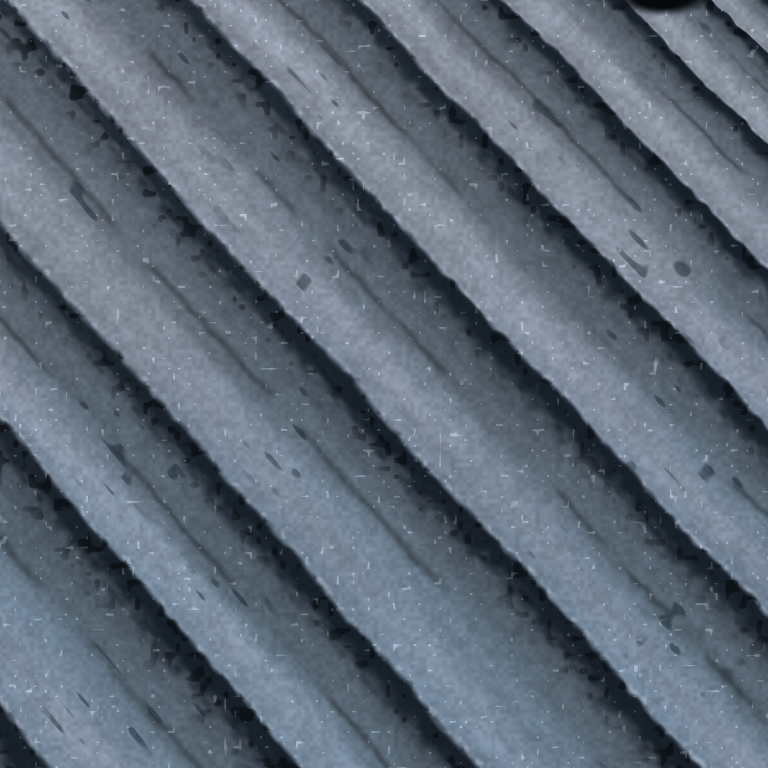
Reproduce this texture procedurally as a three.js fragment shader.

```glsl
// Weathered corrugated metal: diagonal fanning ridges with dark, speckled grooves.
varying vec2 vUv;

const vec3 DARK  = vec3(0.08, 0.115, 0.15);
const vec3 SHADE = vec3(0.24, 0.27, 0.31);
const vec3 STEEL = vec3(0.34, 0.40, 0.45);
const vec3 BLUE  = vec3(0.42, 0.50, 0.58);
const vec3 GREY  = vec3(0.48, 0.51, 0.56);
const vec3 PALE  = vec3(0.57, 0.60, 0.66);

const float SLOPE = 1.10;      // fall of the central groove
const float FAN = 0.125;       // how fast the grooves spread apart
const float PITCH = 0.278;     // groove spacing
const float PITCH_GROW = 0.019;
const float WOBBLE = 0.012;    // waviness of the grooves
const float GRAIN = 0.075;

float hash(vec2 p) {
  vec3 q = fract(vec3(p.xyx) * 0.1031);
  q += dot(q, q.yzx + 33.33);
  return fract((q.x + q.y) * q.z);
}

float noise(vec2 p) {
  vec2 i = floor(p);
  vec2 f = fract(p);
  f = f * f * (3.0 - 2.0 * f);
  return mix(mix(hash(i), hash(i + vec2(1.0, 0.0)), f.x),
             mix(hash(i + vec2(0.0, 1.0)), hash(i + vec2(1.0, 1.0)), f.x), f.y);
}

float fbm(vec2 p) {
  float sum = 0.0;
  float amp = 0.5;
  for (int i = 0; i < 4; i++) {
    sum += amp * noise(p);
    p = p * 2.03 + 17.1;
    amp *= 0.5;
  }
  return sum / 0.9375;
}

// Height at which groove k meets the left edge, measured down from the top
float groove(float k) {
  return PITCH * k + PITCH_GROW * k * k - 0.08 * smoothstep(1.0, 2.0, k);
}

void main() {
  vec2 p = vec2(vUv.x, 1.0 - vUv.y);
  float along = 0.67 * p.x + 0.74 * p.y;

  // Fan coordinate: constant along every groove
  float across = (p.y - SLOPE * p.x) / (1.0 + FAN * p.x);
  vec2 grainDir = vec2(along, across);
  float a = across + WOBBLE * (noise(grainDir * vec2(9.0, 3.0) + 40.0) - 0.5)
                   + 0.006 * (noise(grainDir * vec2(60.0, 20.0) + 9.0) - 0.5);

  // Find the repeat and the position within it
  float id = -6.0;
  for (int i = -6; i < 5; i++) {
    if (groove(float(i)) <= a) id = float(i);
  }
  float start = groove(id);
  float pitch = groove(id + 1.0) - start;
  float t = (a - start) / pitch;
  float vary = hash(vec2(id + 20.0, 7.0));

  // Surface: slate valley rising to a pale crest
  float cloud = fbm(p * 5.0 + 3.0);
  float streak = fbm(grainDir * vec2(5.0, 28.0) + 12.0);
  float warm = 1.0 - smoothstep(0.1, 0.9, p.y + 0.5 * (cloud - 0.5));
  float stepAt = 0.43 + 0.08 * (vary - 0.5);
  float crest = smoothstep(stepAt - 0.08, stepAt + 0.25, t + 0.12 * (streak - 0.5));
  float peak = exp(-pow((t - 0.76) / 0.17, 2.0));
  vec3 valley = mix(STEEL, GREY * 0.78, warm * 0.6);
  vec3 ridge = mix(BLUE, GREY, warm);
  vec3 col = mix(valley, ridge, crest);
  col = mix(col, PALE, peak * clamp(0.35 + 0.4 * warm + 0.9 * (cloud - 0.5), 0.0, 0.9));
  col *= 0.90 + 0.20 * streak;

  // Faint crease between valley and crest
  float crease = exp(-pow((t - stepAt) / 0.025, 2.0));
  col *= 1.0 - 0.28 * crease * smoothstep(0.35, 0.65, noise(grainDir * vec2(14.0, 5.0)));

  // Shadow below each groove, wider toward the lower right
  float depth = smoothstep(0.0, 0.8, along);
  float ragged = 0.07 * (noise(grainDir * vec2(70.0, 90.0)) - 0.5);
  float width = mix(0.12, 0.20, depth) + 0.05 * (vary - 0.5);
  float soft = 1.0 - smoothstep(width * 0.4, width + 0.17, t + ragged);
  float core = 1.0 - smoothstep(width * 0.25, width, t + ragged);
  float lip = smoothstep(0.95, 1.0, t + 0.3 * ragged);
  col = mix(col, SHADE, 0.85 * soft);
  col = mix(col, DARK, max(core, lip) * mix(0.68, 0.95, depth));

  // Worn bright rim, broken into flecks
  float rim = exp(-pow((t - 0.955) / 0.02, 2.0));
  float fleck = smoothstep(0.55, 0.8, noise(p * 130.0 + 5.0));
  col = mix(col, PALE * 1.12, rim * (0.12 + 0.5 * fleck));

  // Black pits gather at the grooves; pale dust and marks fall anywhere
  float nearGroove = max(1.0 - smoothstep(0.02, 0.30, t), smoothstep(0.95, 1.0, t));
  float pit = smoothstep(0.68, 0.84, noise(p * 95.0 + 31.0));
  col = mix(col, DARK * 0.45, pit * nearGroove * 0.75);
  float dust = smoothstep(0.87, 0.97, noise(p * 150.0 + 71.0));
  col += 0.16 * dust;
  float mark = smoothstep(0.82, 0.92, noise(grainDir * vec2(28.0, 55.0) + 63.0));
  col = mix(col, DARK, 0.45 * mark * smoothstep(0.62, 0.75, noise(p * 7.0 + 2.0)));

  // Fine grain and the dark gap at the top edge
  col *= 1.0 + GRAIN * 2.0 * (noise(p * 190.0) - 0.5) + GRAIN * (noise(p * 80.0) - 0.5);
  float gap = length((p - vec2(0.86, -0.005)) / vec2(0.06, 0.024)) + 0.4 * (cloud - 0.5);
  col = mix(DARK * 0.3, col, smoothstep(0.6, 1.2, gap));

  gl_FragColor = vec4(clamp(col, 0.0, 1.0), 1.0);
}
```
